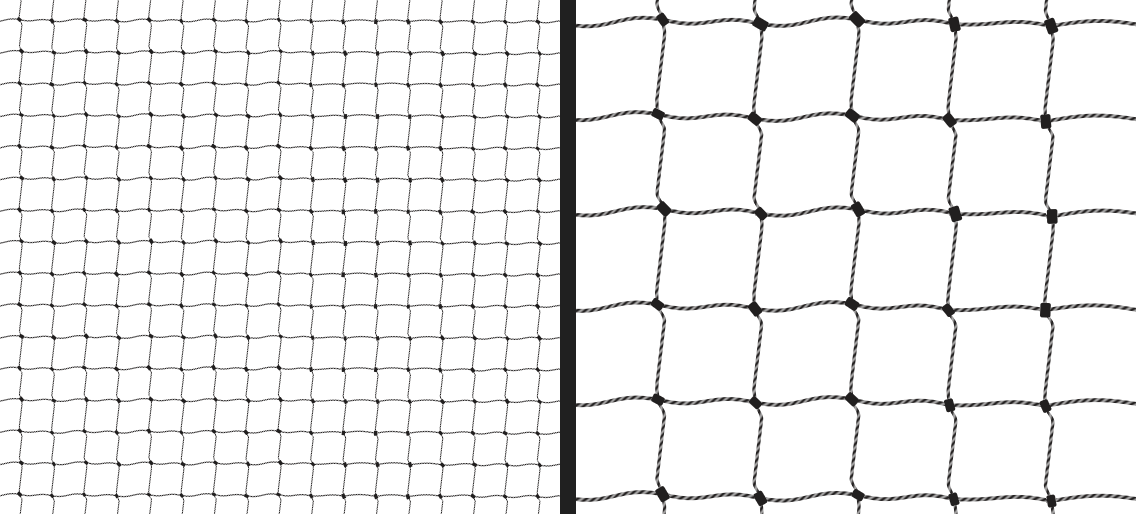
Left, the full canvas; right, a detail of the centre.
This pattern is drawn by a WebGL 1 fragment shader. Its source:

```glsl
precision highp float;

uniform vec2 u_resolution;

// Lengths are in cells: one cell is the spacing of two knots in a row.
const float CELLS_ACROSS = 17.3;
const vec2 PITCH = vec2(1.0, 0.9775);
const vec2 FIRST_KNOT = vec2(0.608, 0.63);
const float ROW_ZIGZAG = 0.058;
const float COLUMN_ZIGZAG = 0.02;
const float RIGHT_SAG = 0.043;
const float KNOT_JITTER = 0.009;
const float LEAN_TOP = 0.09;
const float LEAN_BOTTOM = -0.027;
const float WAVE = 0.03;
const float BULGE = 0.055;
const float ROW_HALF_WIDTH = 0.020;
const float COLUMN_HALF_WIDTH = 0.017;
const float TWIST_PERIOD = 0.083;
const float TWIST_LIGHT = 0.4;
const vec2 KNOT_HALF_SIZE = vec2(0.070, 0.050);
const float KNOT_ROUNDING = 0.022;
const vec3 INK = vec3(0.13, 0.12, 0.12);
const vec3 PAPER = vec3(1.0);
const float TAU = 6.28318;

float hash(vec2 p) {
  return fract(sin(dot(p, vec2(127.1, 311.7))) * 4375.85);
}

// Columns right of the centre have upright knots and arched threads.
float archedColumns(float column) {
  return smoothstep(8.0, 10.0, column) * (1.0 - smoothstep(11.5, 14.0, column));
}

vec2 knotPosition(vec2 id) {
  // The row alternation skips one beat halfway down.
  float rowParity = mod(id.y + step(8.5, id.y), 2.0);
  float columnSide = mod(id.x, 2.0) * 2.0 - 1.0;
  vec2 offset = vec2(rowParity * ROW_ZIGZAG,
                     mix(columnSide * COLUMN_ZIGZAG, RIGHT_SAG, smoothstep(8.0, 10.0, id.x)));
  vec2 jitter = vec2(hash(id), hash(id + 37.0)) * 2.0 - 1.0;
  return id * PITCH + offset + jitter * KNOT_JITTER;
}

float coverage(float distance, float pixel) {
  return clamp(0.5 - distance / pixel, 0.0, 1.0);
}

// Two-ply cord with slanted light gaps between the plies.
float cord(float across, float along, float halfWidth, float pixel) {
  float ply = 0.5 + 0.5 * sin(TAU * (along + across * 1.3) / TWIST_PERIOD);
  return coverage(abs(across) - halfWidth, pixel) * mix(TWIST_LIGHT, 1.0, ply);
}

float columnCord(vec2 p, vec2 cell, float pixel) {
  vec2 id = vec2(floor(cell.x + 0.5), floor(cell.y));
  vec2 top = knotPosition(id);
  vec2 bottom = knotPosition(id + vec2(0.0, 1.0));
  float t = clamp((p.y - top.y) / (bottom.y - top.y), 0.0, 1.0);
  // A leaning middle bends into the knot at either end.
  float x = id.x * PITCH.x + mix(LEAN_TOP, LEAN_BOTTOM, t);
  x = mix(top.x, x, smoothstep(0.0, 0.18, t));
  x = mix(x, bottom.x, smoothstep(0.82, 1.0, t));
  return cord(p.x - x, p.y, COLUMN_HALF_WIDTH, pixel);
}

float rowCord(vec2 p, vec2 cell, float pixel) {
  vec2 id = vec2(floor(cell.x), floor(cell.y + 0.5));
  vec2 left = knotPosition(id);
  vec2 right = knotPosition(id + vec2(1.0, 0.0));
  float t = clamp((p.x - left.x) / (right.x - left.x), 0.0, 1.0);
  float wave = WAVE * sin(TAU * t);
  float arch = -BULGE * sin(0.5 * TAU * t);
  float y = mix(left.y, right.y, t) + mix(wave, arch, archedColumns(id.x));
  return cord(p.y - y, p.x, ROW_HALF_WIDTH, pixel);
}

float knot(vec2 p, vec2 cell, float pixel) {
  vec2 id = floor(cell + 0.5);
  float angle = mix(0.75, 1.4, archedColumns(id.x)) + (hash(id + 11.0) - 0.5) * 0.6;
  float c = cos(angle);
  float s = sin(angle);
  vec2 q = p - knotPosition(id);
  q = vec2(c * q.x + s * q.y, c * q.y - s * q.x);
  vec2 size = KNOT_HALF_SIZE * mix(0.9, 1.12, hash(id + 73.0));
  vec2 d = abs(q) - size + KNOT_ROUNDING;
  float box = length(max(d, 0.0)) + min(max(d.x, d.y), 0.0) - KNOT_ROUNDING;
  return coverage(box, pixel);
}

void main() {
  float pixel = CELLS_ACROSS / u_resolution.x;
  // Rows are counted downward from the top edge.
  vec2 p = vec2(gl_FragCoord.x, u_resolution.y - gl_FragCoord.y) * pixel - FIRST_KNOT;
  vec2 cell = p / PITCH;

  float ink = max(columnCord(p, cell, pixel), rowCord(p, cell, pixel));
  ink = max(ink, knot(p, cell, pixel));
  gl_FragColor = vec4(mix(PAPER, INK, ink), 1.0);
}
```
